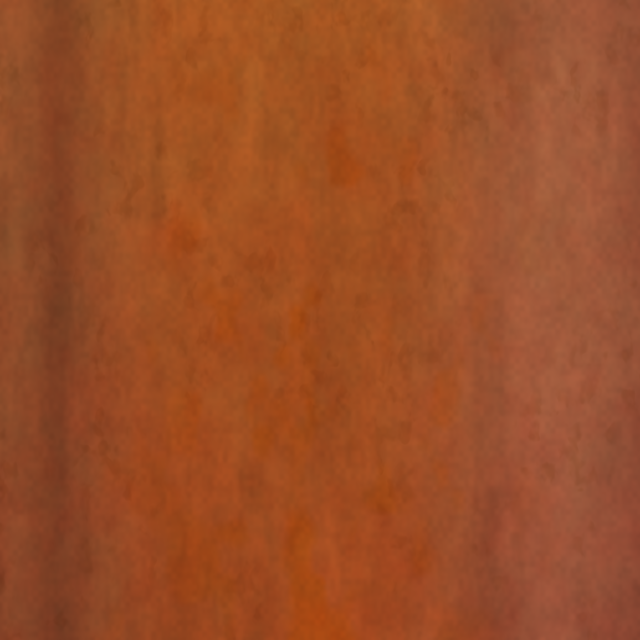
Write a WebGL 2 fragment shader that draws this texture.

```glsl
#version 300 es
precision highp float;

uniform vec2 u_resolution;
out vec4 fragColor;

// Palette
const vec3 LEFT_BROWN  = vec3(0.560, 0.300, 0.165);
const vec3 CORE_ORANGE = vec3(0.640, 0.312, 0.128);
const vec3 ROSE_TAN    = vec3(0.630, 0.362, 0.240);
const vec3 TOP_GOLD    = vec3(0.680, 0.372, 0.145);
const vec3 STAIN_RUST  = vec3(0.630, 0.265, 0.040);
const vec3 LOW_TINT    = vec3(0.965, 0.900, 0.960);
const vec3 BAND_TINT   = vec3(0.800, 0.730, 0.750);
const vec3 SMUDGE_TINT = vec3(0.930, 0.900, 0.820);

// Feature sizes, as cells across the canvas
const vec2 WIDE_STREAKS = vec2(15.0, 2.2);
const vec2 FINE_STREAKS = vec2(52.0, 6.0);
const vec2 BLOTCHES     = vec2(8.0, 6.0);
const vec2 MOTTLE       = vec2(40.0, 27.0);
const vec2 GRAIN        = vec2(125.0, 110.0);
const vec2 SMUDGES      = vec2(50.0, 34.0);
const vec2 STAINS       = vec2(17.0, 8.0);

// Feature strengths
const float WIDE_GAIN   = 0.095;
const float FINE_GAIN   = 0.110;
const float BLOTCH_GAIN = 0.090;
const float MOTTLE_GAIN = 0.095;
const float GRAIN_GAIN  = 0.045;
const float HUE_GAIN    = 0.038;
const float STAIN_GAIN  = 0.60;
const float SMUDGE_GAIN = 0.75;

float hash(vec2 cell, uint seed) {
    uvec2 q = uvec2(ivec2(cell)) * uvec2(1597u, 3571u);
    uint h = (q.x ^ (q.y + seed * 7919u)) * 747797u + 28913u;
    h = (h ^ (h >> 15)) * 73471u;
    h = (h ^ (h >> 13)) * 92837u;
    h ^= h >> 16;
    return float(h & 65535u) / 65535.0;
}

float noise(vec2 p, uint seed) {
    vec2 cell = floor(p);
    vec2 f = p - cell;
    f = f * f * f * (f * (f * 6.0 - 15.0) + 10.0);
    float low  = mix(hash(cell, seed), hash(cell + vec2(1, 0), seed), f.x);
    float high = mix(hash(cell + vec2(0, 1), seed), hash(cell + vec2(1, 1), seed), f.x);
    return mix(low, high, f.y);
}

// Layered noise, centred on zero; each layer is turned to hide the lattice
float fbm(vec2 p, uint seed) {
    const mat2 TURN = mat2(1.6, 1.2, -1.2, 1.6);
    float sum = 0.0, gain = 0.5;
    for (uint i = 0u; i < 3u; i++) {
        sum += gain * (noise(p, seed + i) - 0.5);
        p = TURN * p + 5.7;
        gain *= 0.5;
    }
    return sum;
}

// Layered noise that keeps its stretched direction
float streaks(vec2 p, uint seed) {
    float coarse = noise(p, seed) - 0.5;
    float fine = noise(p * vec2(2.1, 2.7) + 3.3, seed + 1u) - 0.5;
    return 0.5 * coarse + 0.3 * fine;
}

float band(float x, float centre, float width) {
    float d = (x - centre) / width;
    return exp(-d * d);
}

// Soft upright zones of colour
vec3 baseColour(vec2 uv) {
    vec3 colour = mix(LEFT_BROWN, CORE_ORANGE, smoothstep(0.08, 0.32, uv.x));
    colour = mix(colour, ROSE_TAN, smoothstep(0.55, 0.88, uv.x));
    float gold = smoothstep(0.50, 1.05, uv.y) * band(uv.x, 0.42, 0.30);
    colour = mix(colour, TOP_GOLD, 0.65 * gold);
    colour *= mix(LOW_TINT, vec3(1.0), smoothstep(0.0, 0.65, uv.y));
    float shade = 0.60 * band(uv.x, 0.095, 0.040)
                + 0.30 * band(uv.x, 0.775, 0.050)
                + 0.55 * band(uv.x, 1.010, 0.075);
    return colour * mix(vec3(1.0), BAND_TINT, shade);
}

void main() {
    vec2 uv = gl_FragCoord.xy / u_resolution;
    vec2 warped = uv + vec2(0.022 * fbm(uv * vec2(5.0, 4.0), 3u), 0.0);
    vec2 ragged = warped + 0.016 * vec2(fbm(uv * 32.0, 5u), fbm(uv * 32.0, 8u));
    vec3 colour = baseColour(warped);

    // Rusty stains with ragged outlines
    float stain = smoothstep(0.05, 0.26, streaks(ragged * STAINS, 11u));
    stain *= band(uv.x, 0.49, 0.24) * (1.0 - 0.6 * smoothstep(0.55, 0.95, uv.y));
    colour = mix(colour, STAIN_RUST, STAIN_GAIN * stain);

    // Light and dark variation from broad to fine
    float broken = smoothstep(0.25, 0.75, noise(uv * vec2(9.0, 5.0), 21u));
    float tone = WIDE_GAIN * streaks(warped * WIDE_STREAKS, 17u)
               + FINE_GAIN * broken * streaks(ragged * FINE_STREAKS, 23u)
               + BLOTCH_GAIN * fbm(uv * BLOTCHES, 29u)
               + MOTTLE_GAIN * fbm(uv * MOTTLE, 31u)
               + GRAIN_GAIN * (noise(uv * GRAIN, 37u) - 0.5);
    colour *= 1.0 + 1.3 * tone;

    // Dark smudges gathered in loose patches
    float patches = smoothstep(0.40, 0.80, noise(uv * vec2(13.0, 7.0), 51u));
    float smudge = patches * smoothstep(0.04, 0.26, fbm(ragged * SMUDGES, 53u));
    colour *= mix(vec3(1.0), SMUDGE_TINT, SMUDGE_GAIN * smudge);

    // Drift between warm red and ochre
    float hue = fbm(uv * vec2(11.0, 8.0), 41u) + 0.8 * fbm(uv * MOTTLE, 45u);
    colour += HUE_GAIN * hue * vec3(0.3, -1.0, -0.6);

    fragColor = vec4(clamp(colour, 0.0, 1.0), 1.0);
}
```
